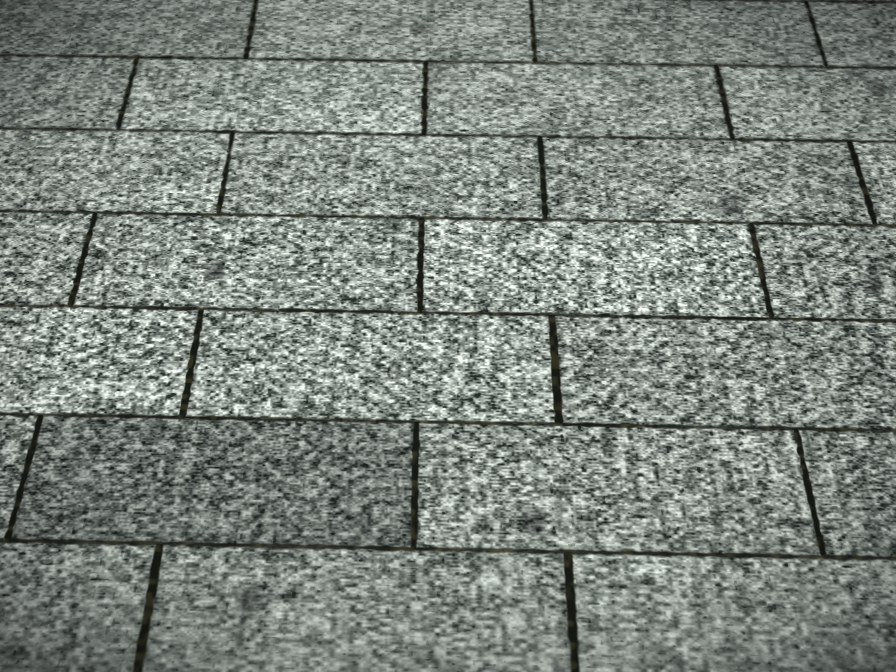
This texture is drawn by a Shadertoy shader. Its source:

```glsl
// Grey granite paving in running bond, receding in perspective with soft focus and a vignette.

// Perspective, in canvas heights
const float HORIZON = 2.679;       // height of the vanishing line
const float VANISH_X = 0.679;      // x of the vanishing point
const float SLAB_WIDTH = 0.2435;   // slab width per unit of depth
const float ROW_SCALE = 30.45;     // rows per unit of inverse depth
const float ROW_ORIGIN = 0.5647;   // inverse depth of row zero
const float ROW_SKEW = 0.06;       // slope of the rows

// Bond and joints, in slab units
const float SHIFT_EVEN = -0.105;
const float SHIFT_ODD = 0.272;
const float SIDE_JOINT = 0.0085;   // half widths
const float ROW_JOINT = 0.014;
const float JOINT_ROUGHNESS = 0.0030;

// Stone
const vec2 GRAIN_FREQ = vec2(70.0, 34.0);
const float GRAIN_CONTRAST = 1.3;
const float TONE_SPREAD = 0.14;
const vec2 DARK_SLAB = vec2(-1.0, 4.0);
const float DARK_SLAB_TONE = 0.76;
const float STAIN_CHANCE = 0.25;
const float FOCUS_Y = 0.45;
const float VIGNETTE = 0.52;

const vec3 STONE_DARK = vec3(0.15, 0.18, 0.16);
const vec3 STONE_LIGHT = vec3(0.96, 1.00, 0.96);
const vec3 JOINT_DARK = vec3(0.09, 0.10, 0.08);
const vec3 JOINT_MOSS = vec3(0.25, 0.24, 0.16);

float hash(vec2 p) {
    return fract(sin(dot(p, vec2(127.1, 311.7))) * 43758.5453);
}

float noise(vec2 p) {
    vec2 i = floor(p), f = fract(p);
    f = f * f * (3.0 - 2.0 * f);
    return mix(mix(hash(i), hash(i + vec2(1, 0)), f.x),
               mix(hash(i + vec2(0, 1)), hash(i + vec2(1, 1)), f.x), f.y);
}

// Speckle of crystals; the finest ones fade out of focus
float granite(vec2 plane, float blur) {
    vec2 q = plane * GRAIN_FREQ;
    float coarse = noise(q) - 0.5;
    float fine = noise(q * 2.1 + 17.3) - 0.5;
    float mottle = noise(q * 0.22 + 5.1) - 0.5;
    float flecks = smoothstep(0.72, 0.95, noise(q * 1.2 + 41.7));
    float speckle = 0.62 * coarse + mix(0.45, 0.15, blur) * fine - 0.22 * flecks;
    return 0.54 + GRAIN_CONTRAST * (speckle * mix(1.0, 0.65, blur) + 0.14 * mottle);
}

// Occasional dark smudge at a random place in a slab
float stain(vec2 cell, vec2 slab) {
    vec2 center = 0.2 + 0.6 * vec2(hash(slab + 3.7), hash(slab + 9.2));
    vec2 d = (cell - center) * vec2(28.0, 7.0);
    float ragged = length(d) + 0.9 * (noise(cell * vec2(40.0, 14.0) + slab * 7.0) - 0.5);
    return step(hash(slab + 21.4), STAIN_CHANCE) * (1.0 - smoothstep(0.5, 1.1, ragged));
}

void mainImage(out vec4 fragColor, in vec2 fragCoord) {
    vec2 p = fragCoord / iResolution.y;
    vec2 uv = fragCoord / iResolution.xy;

    // Ground plane: one unit per slab and per row
    float depth = HORIZON - p.y;
    vec2 plane;
    plane.x = (p.x - VANISH_X) / (depth * SLAB_WIDTH);
    plane.y = ROW_SCALE * (ROW_ORIGIN - 1.0 / depth) - ROW_SKEW * plane.x;

    // Running bond
    float row = floor(plane.y);
    float shift = mix(SHIFT_EVEN, SHIFT_ODD, mod(row, 2.0));
    vec2 bond = vec2(plane.x - shift, plane.y);
    vec2 slab = floor(bond);
    vec2 cell = fract(bond);
    float blur = smoothstep(0.12, 0.55, abs(p.y - FOCUS_Y));

    // Stone with a tone of its own per slab
    float tone = 1.0 + TONE_SPREAD * (hash(slab + 0.5) - 0.5);
    if (slab == DARK_SLAB) tone = DARK_SLAB_TONE;
    float grain = clamp(granite(plane + 0.37 * slab, blur), 0.0, 1.0);
    vec3 color = mix(STONE_DARK, STONE_LIGHT, grain) * tone;
    color *= 1.0 - 0.35 * stain(cell, slab);

    // Distance to the joints, back in canvas units
    vec2 unit = vec2(SLAB_WIDTH * depth, depth * depth / ROW_SCALE);
    vec2 gap = min(cell, 1.0 - cell) * unit;
    float sideWidth = SIDE_JOINT * mix(0.75, 1.25, hash(vec2(round(bond.x), row) + 6.3));
    vec2 halfWidth = vec2(sideWidth, ROW_JOINT) * unit;
    float rough = JOINT_ROUGHNESS * (noise(plane * vec2(50.0, 18.0) + 8.6) - 0.5);
    float soft = 0.8 / iResolution.y + 0.0006 + 0.0012 * blur;
    vec2 joint = 1.0 - smoothstep(halfWidth - soft, halfWidth + soft, gap + rough);
    joint.y *= 0.68 + 0.32 * noise(vec2(plane.x * 9.0, round(plane.y) * 5.3));

    // Mossy fill and a faint dirty rim
    float moss = smoothstep(0.45, 0.9, noise(plane * vec2(45.0, 22.0) + 63.0));
    vec2 rim = 1.0 - smoothstep(vec2(0.0), halfWidth * 3.0, gap);
    color *= 1.0 - 0.18 * max(rim.x, rim.y);
    color = mix(color, mix(JOINT_DARK, JOINT_MOSS, 0.7 * moss), max(joint.x, joint.y));

    // Vignette
    vec2 offset = uv - 0.5;
    float radius = 2.0 * dot(offset, offset);
    color *= 1.0 - VIGNETTE * radius * radius;

    fragColor = vec4(clamp(color, 0.0, 1.0), 1.0);
}
```
